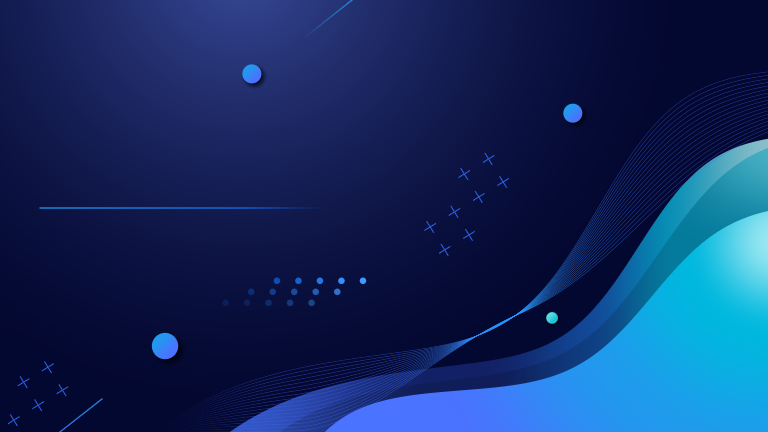
Write a WebGL 1 fragment shader that draws this background.

```glsl
precision highp float;

uniform vec2 u_resolution;

#define NAVY vec3(0.012, 0.03, 0.19)
#define GLOW vec3(0.22, 0.29, 0.60)
#define INDIGO vec3(0.29, 0.45, 1.0)
#define AZURE vec3(0.13, 0.60, 0.93)
#define CYAN vec3(0.0, 0.72, 0.87)
#define PALE vec3(0.62, 0.91, 0.95)
#define GLOW_CENTER vec2(0.56, 1.08)
#define STRANDS 18
#define STRAND_WIDTH 0.0011
#define STROKE 0.0015
#define SLOPE_STEP 0.004

// Antialiased inside of a signed distance, in canvas heights
float cover(float d) {
  return clamp(0.5 - d * u_resolution.y, 0.0, 1.0);
}

float sigmoid(float x) {
  return 1.0 / (1.0 + exp(-x));
}

// Shelf growing from x = start, followed by a sigmoid hill
float wave(float x, float shelf, float start, float width, float rise, float steep, float middle) {
  return shelf * (1.0 - exp((start - x) / width)) + rise * sigmoid(steep * (x - middle));
}

float frontWave(float x) { return wave(x, 0.097, 0.752, 0.10, 0.437, 10.9, 1.51); }
float innerWave(float x) { return wave(x, 0.130, 0.648, 0.18, 0.570, 10.0, 1.525); }
float outerWave(float x) { return wave(x, 0.170, 0.532, 0.24, 0.525, 11.7, 1.478); }

// Upper and lower edges of the ribbon of strands
vec2 ribbonEdges(float x) {
  float upper = wave(x, 0.2, 0.36, 0.25, 0.645, 10.4, 1.385);
  float lower = 0.2 * smoothstep(0.68, 1.2, x) + 0.56 * sigmoid(6.8 * (x - 1.48));
  return vec2(upper, lower);
}

float waveCover(vec2 p, float height, float nextHeight) {
  float slope = (nextHeight - height) / SLOPE_STEP;
  return cover((p.y - height) / sqrt(1.0 + slope * slope));
}

float ribbon(vec2 p) {
  vec2 edges = ribbonEdges(p.x);
  vec2 slopes = (ribbonEdges(p.x + SLOPE_STEP) - edges) / SLOPE_STEP;
  float clear = 1.0;
  for (int i = 0; i < STRANDS; i++) {
    float t = float(i) / float(STRANDS - 1);
    float slope = mix(slopes.x, slopes.y, t);
    float d = abs(p.y - mix(edges.x, edges.y, t)) / sqrt(1.0 + slope * slope);
    clear *= 1.0 - 0.6 * cover(d - STRAND_WIDTH * 0.5) * smoothstep(0.0, 0.15, t + 0.12);
  }
  return 1.0 - clear;
}

// Stroke from a to b; x is coverage, y the position along it
vec2 stroke(vec2 p, vec2 a, vec2 b) {
  vec2 ab = b - a;
  float t = clamp(dot(p - a, ab) / dot(ab, ab), 0.0, 1.0);
  return vec2(cover(length(p - a - ab * t) - STROKE), t);
}

// Slanted lattice of crosses with two opposite corners left out
float crosses(vec2 p, vec2 origin) {
  vec2 along = vec2(-0.0563, -0.0347);
  vec2 across = vec2(0.0336, -0.0532);
  vec2 axis = normalize(along);
  float mask = 0.0;
  for (int row = 0; row < 3; row++) {
    for (int i = 0; i < 4; i++) {
      if ((row == 0 && i > 1) || (row == 2 && i < 2)) continue;
      vec2 q = p - origin - along * float(i) - across * float(row);
      q = abs(vec2(dot(q, axis), dot(q, vec2(-axis.y, axis.x))));
      mask = max(mask, cover(max(max(q.x, q.y) - 0.0155, min(q.x, q.y) - STROKE * 0.8)));
    }
  }
  return mask;
}

// Ball with a diagonal gradient and a soft shadow
vec3 ball(vec3 color, vec2 p, vec2 center, float radius, vec3 light, vec3 dark) {
  vec2 q = p - center;
  float shadow = 1.0 - smoothstep(radius * 0.6, radius * 1.45, length(q - radius * vec2(0.28, -0.28)));
  color *= 1.0 - 0.7 * shadow;
  float shade = smoothstep(-1.2, 1.2, (q.x - q.y) / radius);
  return mix(color, mix(light, dark, shade), cover(length(q) - radius));
}

void main() {
  vec2 p = gl_FragCoord.xy / u_resolution.y;
  p.x += 0.5 * (16.0 / 9.0 - u_resolution.x / u_resolution.y);

  // Night backdrop
  float glow = pow(max(1.0 - distance(p, GLOW_CENTER) / 1.05, 0.0), 1.6);
  vec3 color = mix(NAVY, GLOW, glow);

  // Fading strokes
  vec2 level = stroke(p, vec2(0.093, 0.5185), vec2(0.78, 0.5185));
  vec2 upper = stroke(p, vec2(0.70, 0.909), vec2(0.83, 1.012));
  vec2 lower = stroke(p, vec2(0.126, -0.01), vec2(0.236, 0.0764));
  color = mix(color, mix(AZURE, vec3(0.05, 0.35, 0.9), level.y), level.x * (1.0 - smoothstep(0.65, 1.0, level.y)));
  color = mix(color, AZURE, upper.x * upper.y);
  color = mix(color, mix(INDIGO, AZURE, lower.y), lower.x * 0.9);

  // Crosses and slanted rows of dots
  float marks = max(crosses(p, vec2(1.131, 0.632)), crosses(p, vec2(0.111, 0.150)));
  color = mix(color, vec3(0.19, 0.42, 1.0), marks * 0.9);
  for (int row = 0; row < 3; row++) {
    for (int i = 0; i < 5; i++) {
      float r = float(row), c = float(i);
      vec2 center = vec2(0.641 + 0.0498 * c - 0.0595 * r, 0.35 - 0.0255 * r);
      float strength = clamp(0.62 + 0.13 * c - 0.25 * r, 0.25, 1.0) * (1.0 - 0.2 * r);
      vec3 tint = mix(vec3(0.05, 0.45, 1.0), vec3(0.25, 0.6, 1.0), c * 0.25);
      color = mix(color, tint, strength * cover(distance(p, center) - 0.0075));
    }
  }

  // Translucent back waves, shaded along their length
  vec3 band = mix(vec3(0.20, 0.34, 0.78), vec3(0.07, 0.13, 0.40), smoothstep(0.55, 1.0, p.x));
  band = mix(band, vec3(0.07, 0.29, 0.60), smoothstep(1.12, 1.40, p.x));
  band = mix(band, vec3(0.02, 0.56, 0.71), smoothstep(1.36, 1.57, p.x));
  float outer = outerWave(p.x), inner = innerWave(p.x);
  vec3 rim = mix(band, vec3(0.55, 0.75, 0.79), smoothstep(1.52, 1.80, p.x));
  color = mix(color, rim, waveCover(p, outer, outerWave(p.x + SLOPE_STEP)));
  vec3 fold = mix(band * 0.86, vec3(0.28, 0.69, 0.77), smoothstep(1.5, 1.8, p.x) * smoothstep(0.42, 0.66, p.y));
  color = mix(color, fold, waveCover(p, inner, innerWave(p.x + SLOPE_STEP)));

  // Ribbon, brightest where the strands meet
  float pinch = exp(-pow((p.x - 1.2) / 0.24, 2.0));
  vec3 strandColor = mix(vec3(0.28, 0.38, 0.95), vec3(0.16, 0.60, 1.0), pinch);
  float strandFade = smoothstep(0.37, 0.65, p.x) * mix(0.8, 1.0, pinch);
  color = mix(color, strandColor, ribbon(p) * strandFade);

  // Bright front wave
  float reach = distance(p, vec2(1.80, 0.44));
  vec3 front = mix(PALE, CYAN, smoothstep(0.0, 0.22, reach));
  front = mix(front, AZURE, smoothstep(0.2, 0.52, reach));
  front = mix(front, INDIGO, smoothstep(0.48, 0.86, reach));
  color = mix(color, front, waveCover(p, frontWave(p.x), frontWave(p.x + SLOPE_STEP)));

  // Floating balls
  color = ball(color, p, vec2(0.583, 0.829), 0.022, AZURE, INDIGO);
  color = ball(color, p, vec2(1.326, 0.738), 0.022, AZURE, INDIGO);
  color = ball(color, p, vec2(0.382, 0.199), 0.0305, AZURE, INDIGO);
  color = ball(color, p, vec2(1.278, 0.264), 0.0135, vec3(0.35, 0.87, 0.86), vec3(0.1, 0.75, 0.85));

  gl_FragColor = vec4(color, 1.0);
}
```
